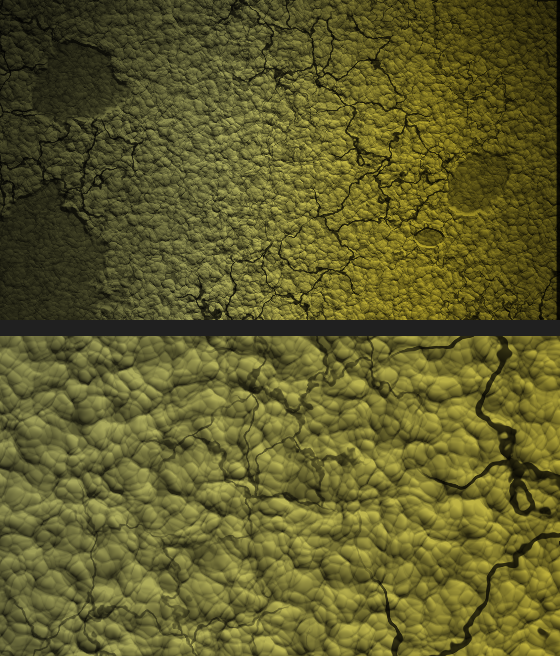
Top, the full canvas; bottom, a detail of the centre.
This texture is drawn by a Shadertoy shader. Its source:

```glsl
// Cracked, blistered plaster under a grey-olive to yellow-olive light.
// Cellular domes make the lumps, cell borders make the broken cracks,
// and layered sines bend the shapes and fray the peeled patches.

const vec3 GREY_OLIVE = vec3(1.00, 1.00, 0.56);
const vec3 YELLOW_OLIVE = vec3(1.00, 0.91, 0.24);
const vec2 LIGHT_DIR = vec2(0.40, 0.92);
const float RELIEF_GAIN = 0.62;
const float CREVICE_GAIN = 0.32;
const float COARSE_CELLS = 27.0;    // cells per canvas height
const float MEDIUM_CELLS = 48.0;
const float FINE_CELLS = 92.0;
const float CRACK_CELLS = 6.5;
const float HAIRLINE_CELLS = 13.0;
const float CRACK_WIDTH = 0.0042;
const float HAIRLINE_WIDTH = 0.0026;
const float CRACK_DARKNESS = 0.72;
const float PATCH_DEPTH = 0.007;

// Peeled patches: centre, radii
const vec4 PATCHES[4] = vec4[4](
    vec4(0.10, 0.12, 0.25, 0.28),
    vec4(0.24, 0.74, 0.15, 0.12),
    vec4(1.49, 0.43, 0.11, 0.09),
    vec4(1.35, 0.26, 0.045, 0.03));

vec2 hash2(vec2 c) {
    vec3 q = fract(c.xyx * vec3(0.1031, 0.1030, 0.0973));
    q += dot(q, q.yzx + 33.33);
    return fract((q.xx + q.yz) * q.zy);
}

// Layered, rotated sines, about -0.9 to 0.9
float waves(vec2 p) {
    float sum = 0.0, amp = 0.5;
    for (int i = 0; i < 4; i++) {
        sum += amp * sin(p.x + 1.4 * sin(p.y * 0.9));
        p = mat2(1.2, 1.6, -1.6, 1.2) * p + 3.1;
        amp *= 0.5;
    }
    return sum;
}

vec2 bend(vec2 p) {
    return vec2(waves(p), waves(p.yx + 9.7));
}

// Highest of the randomly sized domes around p
float domes(vec2 p) {
    vec2 cell = floor(p), f = p - cell;
    float top = 0.0;
    for (int y = -1; y <= 1; y++)
    for (int x = -1; x <= 1; x++) {
        vec2 o = vec2(x, y), h = hash2(cell + o);
        vec2 d = o + h - f;
        float radius = mix(0.45, 1.0, fract(h.x * 7.0 + h.y * 13.0));
        top = max(top, radius - dot(d, d) / radius);
    }
    return top;
}

// Distance to the nearest cell border, in canvas heights
float borderDistance(vec2 p, float cells) {
    vec2 q = p * cells + 0.32 * bend(p * cells * 2.2) + 0.12 * bend(p * cells * 8.0);
    vec2 cell = floor(q), f = q - cell, near1 = vec2(9.0), near2 = vec2(9.0);
    for (int y = -1; y <= 1; y++)
    for (int x = -1; x <= 1; x++) {
        vec2 o = vec2(x, y), d = o + hash2(cell + o + 71.0) - f;
        if (dot(d, d) < dot(near1, near1)) { near2 = near1; near1 = d; }
        else if (dot(d, d) < dot(near2, near2)) near2 = d;
    }
    return dot(0.5 * (near1 + near2), normalize(near2 - near1)) / cells;
}

// Crack line that thins out and stops where the presence fades
float crack(vec2 p, float cells, float width, float presence) {
    float soft = max(0.7 / iResolution.y, 0.0012);
    float w = width * mix(0.35, 1.0, presence);
    return presence * (1.0 - smoothstep(w - soft, w + soft, borderDistance(p, cells)));
}

float peeled(vec2 p) {
    float fray = 0.30 * waves(p * 24.0), cover = 0.0;
    for (int i = 0; i < 4; i++) {
        float d = length((p - PATCHES[i].xy) / PATCHES[i].zw) + fray;
        cover = max(cover, 1.0 - smoothstep(0.88, 1.08, d));
    }
    return cover;
}

float relief(vec2 p) {
    float bare = peeled(p);
    float lumpy = 1.0 - smoothstep(0.5, 1.3, p.x);
    vec2 q = p + 0.006 * bend(p * 45.0);
    float coarse = mix(0.14, 0.42, lumpy) * (0.75 + 0.5 * waves(p * 9.0));
    float h = coarse * (1.0 - bare) * domes(q * COARSE_CELLS) / COARSE_CELLS;
    h += mix(0.32, 0.12, bare) * domes(q * MEDIUM_CELLS + 17.0) / MEDIUM_CELLS;
    h += 0.27 * domes(q * FINE_CELLS + 41.0) / FINE_CELLS;
    return h - PATCH_DEPTH * bare;
}

void mainImage(out vec4 fragColor, in vec2 fragCoord) {
    vec2 p = fragCoord / iResolution.y;
    float aspect = iResolution.x / iResolution.y;
    float u = p.x / aspect, bare = peeled(p);

    // Broad light: dim left, bright centre, fading to the right and top
    float lum = mix(0.19, 0.48, smoothstep(0.0, 0.52, u + 0.04 * waves(p * 5.0)));
    lum *= 1.0 - 0.45 * smoothstep(0.72, 1.02, u);
    lum *= 1.0 - 0.35 * smoothstep(0.55, 1.05, p.y);
    lum *= 1.0 - 0.22 * bare;
    vec3 tint = mix(GREY_OLIVE, YELLOW_OLIVE, smoothstep(0.32, 0.82, u - 0.1 * (p.y - 0.5)));

    // Side light on the lumps, shade in the crevices
    vec2 e = vec2(0.0025, 0.0);
    float h = relief(p);
    vec2 slope = (vec2(relief(p + e), relief(p + e.yx)) - h) / e.x;
    float shade = 1.0 - RELIEF_GAIN * dot(slope, LIGHT_DIR);
    vec2 q = p + 0.006 * bend(p * 45.0);
    shade += CREVICE_GAIN * (domes(q * MEDIUM_CELLS + 17.0) - 0.5);
    shade = clamp(shade, 0.3, 1.55);

    // Broken cracks, with more hairlines toward the right
    float wide = smoothstep(-0.15, 0.25, waves(p * 6.0 + 2.0));
    float thin = smoothstep(0.0, 0.35, waves(p * 11.0 + 5.0)) * mix(0.4, 0.9, u);
    float lines = max(crack(p, CRACK_CELLS, CRACK_WIDTH, wide),
                      crack(p, HAIRLINE_CELLS, HAIRLINE_WIDTH, thin));
    shade *= 1.0 - CRACK_DARKNESS * lines * (1.0 - 0.7 * bare);

    // Dark strip along the right side
    float strip = smoothstep(0.992, 0.996, u);
    fragColor = vec4(tint * lum * shade * (1.0 - 0.85 * strip), 1.0);
}
```
